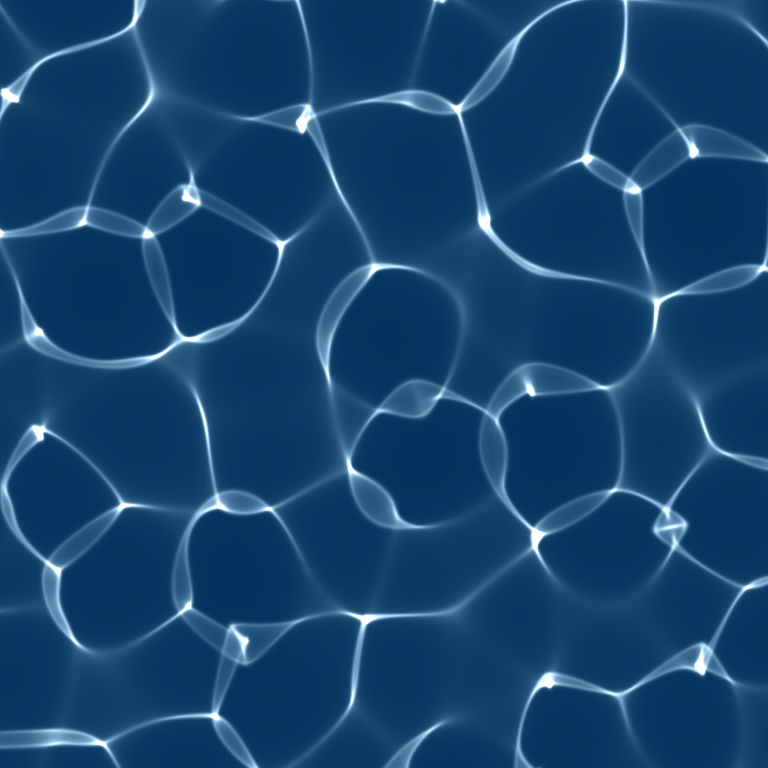
A Shadertoy shader for this texture:

```glsl
// Water caustics: a bright net of folded light on a deep blue pool floor.
#define WAVES 10
#define LOW_FREQUENCY 29.0
#define HIGH_FREQUENCY 52.0
#define FOCUS 1.15
#define RAYS_PER_UNIT 92.0
#define REACH 7
#define RAY_WIDTH 0.62
#define BLUR 0.0015
#define GAIN 0.085
#define DEEP_BLUE vec3(0.0, 0.19, 0.35)
#define LIGHT_TINT vec3(1.0, 0.97, 0.93)

// Wave vector in xy, phase in z
vec3 waves[WAVES];

float hash(float n) {
    return fract(sin(n * 127.1 + 3.7) * 4375.85);
}

void makeWaves() {
    for (int i = 0; i < WAVES; i++) {
        float n = float(i);
        float angle = 3.14159 * (n + 0.8 * hash(n)) / float(WAVES);
        float frequency = mix(LOW_FREQUENCY, HIGH_FREQUENCY, hash(n + 20.0));
        waves[i] = vec3(frequency * vec2(cos(angle), sin(angle)), 6.28318 * hash(n + 40.0));
    }
}

// Where a ray lands after refraction, and how its footprint is stretched
vec2 refractRay(vec2 p, out mat2 stretch) {
    float amplitude = FOCUS * sqrt(2.0 / float(WAVES));
    vec2 landing = p;
    stretch = mat2(1.0);
    for (int i = 0; i < WAVES; i++) {
        vec2 k = waves[i].xy;
        float theta = dot(k, p) + waves[i].z;
        float strength = amplitude / dot(k, k);
        landing += strength * k * sin(theta);
        stretch += strength * cos(theta) * outerProduct(k, k);
    }
    return landing;
}

// Sum of the stretched Gaussian footprints of all rays near a floor point
float lightDensity(vec2 floorPoint) {
    float spacing = 1.0 / RAYS_PER_UNIT;
    float width = RAY_WIDTH * spacing;
    vec2 home = floor(floorPoint * RAYS_PER_UNIT) + 0.5;
    float density = 0.0;
    for (int y = -REACH; y <= REACH; y++) {
        for (int x = -REACH; x <= REACH; x++) {
            mat2 stretch;
            vec2 source = (home + vec2(x, y)) * spacing;
            vec2 offset = floorPoint - refractRay(source, stretch);
            mat2 spread = width * width * stretch * stretch + mat2(BLUR * BLUR);
            float falloff = dot(offset, inverse(spread) * offset);
            density += exp(-0.5 * falloff) * inversesqrt(determinant(spread));
        }
    }
    return density * spacing * spacing / 6.28318;
}

void mainImage(out vec4 fragColor, in vec2 fragCoord) {
    makeWaves();
    vec2 uv = fragCoord / iResolution.y;
    vec3 color = DEEP_BLUE + GAIN * LIGHT_TINT * lightDensity(uv);
    fragColor = vec4(min(color, 1.0), 1.0);
}
```
